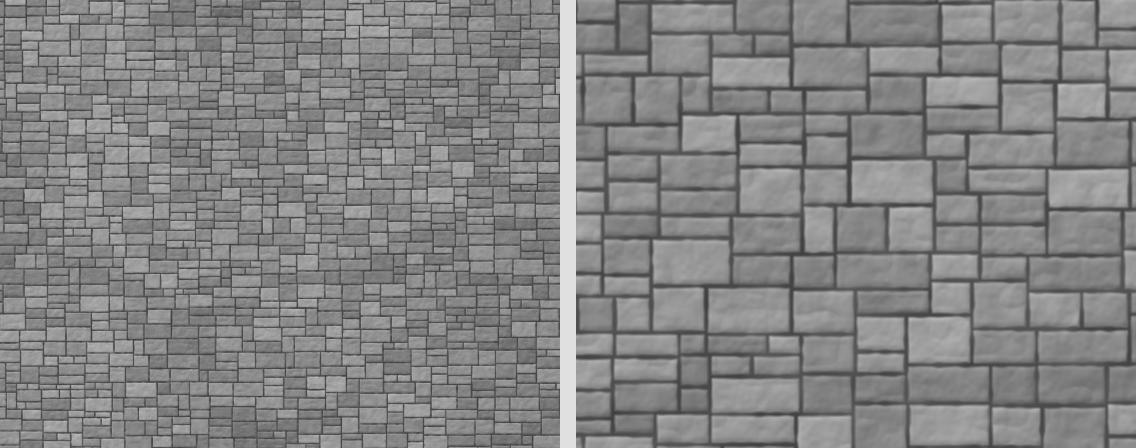
Left, the full canvas; right, a detail of the centre.
This texture is drawn by a WebGL 1 fragment shader. Its source:

```glsl
precision highp float;
// Grey ashlar wall: rough stones of mixed size locked together without courses.
// A pinwheel grid with random joint offsets gives the rectangles, large ones are
// split again, and embossed noise lights the split faces from the upper left.
uniform vec2 u_resolution;

const vec2 CELL = vec2(0.048, 0.0303);   // mean stone size, in canvas heights

float hash(vec2 p) {
  vec3 q = fract(vec3(p.xyx) * 0.1031);
  q += dot(q, q.yzx + 33.33);
  return fract((q.x + q.y) * q.z);
}

float noise(vec2 p) {
  vec2 i = floor(p), f = fract(p);
  f = f * f * (3.0 - 2.0 * f);
  return mix(mix(hash(i), hash(i + vec2(1.0, 0.0)), f.x),
             mix(hash(i + vec2(0.0, 1.0)), hash(i + vec2(1.0, 1.0)), f.x), f.y);
}

// Chipped rock height: broad ridged lumps with finer grain
float rockHeight(vec2 p) {
  float lumps = abs(noise(p * vec2(55.0, 75.0)) - 0.5) * 1.5;
  float chips = noise(p * mat2(105.0, 60.0, -60.0, 105.0));
  return lumps + 0.55 * chips + 0.3 * noise(p * 260.0);
}

// Offset of the joint that runs through a grid vertex
float jointOffset(vec2 vertex) {
  return (hash(vertex + 71.0) - 0.5) * 0.66;
}

// Rectangle of a grid cell: xy is its low corner, zw its high corner
vec4 cellRect(vec2 c) {
  float a = jointOffset(c);
  float b = jointOffset(c + vec2(1.0, 0.0));
  float d = jointOffset(c + vec2(0.0, 1.0));
  float e = jointOffset(c + 1.0);
  vec4 offsets = mod(c.x + c.y, 2.0) < 0.5 ? vec4(d, a, b, e) : vec4(a, b, e, d);
  return vec4(c, c + 1.0) + offsets;
}

// Finds the stone that holds p and a number pair naming it
vec4 findStone(vec2 p, out vec2 id) {
  vec4 stone = vec4(floor(p), floor(p) + 1.0);
  id = floor(p);
  for (int j = -1; j <= 1; j++) {
    for (int i = -1; i <= 1; i++) {
      vec2 c = floor(p) + vec2(float(i), float(j));
      vec4 r = cellRect(c);
      if (all(greaterThanEqual(p, r.xy)) && all(lessThan(p, r.zw))) {
        stone = r;
        id = c;
      }
    }
  }
  // Split tall stones into two layers, then long ones side by side
  vec2 size = stone.zw - stone.xy;
  if (size.y > 1.28) {
    float cut = mix(stone.y, stone.w, 0.36 + 0.28 * hash(id + 13.0));
    if (p.y < cut) stone.w = cut; else { stone.y = cut; id.y += 211.0; }
  }
  size = stone.zw - stone.xy;
  if (size.x > 1.5 || size.x > 2.1 * size.y) {
    float cut = mix(stone.x, stone.z, 0.34 + 0.32 * hash(id + 29.0));
    if (p.x < cut) stone.z = cut; else { stone.x = cut; id.x += 307.0; }
  }
  return stone;
}

void main() {
  vec2 uv = gl_FragCoord.xy / u_resolution.y;
  float aspect = u_resolution.x / u_resolution.y;
  float pixel = 1.0 / u_resolution.y;

  vec2 id;
  vec4 stone = findStone(uv / CELL + 40.0, id);
  vec2 low = (stone.xy - 40.0) * CELL, high = (stone.zw - 40.0) * CELL;
  vec2 center = 0.5 * (low + high), halfSize = 0.5 * (high - low);

  // Depth inside a stone with rounded corners and a ragged outline
  float corner = 0.0025;
  vec2 q = abs(uv - center) - halfSize + corner;
  float depth = corner - length(max(q, 0.0)) - min(max(q.x, q.y), 0.0);
  depth += (noise(uv * 150.0) - 0.5) * 0.0013;

  // Stone tone: random per stone over broad lighter and darker zones
  float tone = 0.553 + (hash(id + 5.0) - 0.5) * 0.14;
  tone += 0.028 * cos((center.x / aspect - 0.15) * 12.566);
  tone += 0.07 * (noise(center * 5.0 + 9.0) - 0.5);

  // Relief lit from the upper left, shifted so that each stone differs
  vec2 light = vec2(-0.5, 0.86);
  vec2 rock = uv + vec2(hash(id + 3.0), hash(id + 8.0)) * 7.0;
  float slope = rockHeight(rock) - rockHeight(rock + light * 0.0026);
  tone += 0.13 * slope + 0.05 * (noise(rock * 95.0) - 0.5);

  // Bevel: bright upper and left rims, shaded lower and right rims
  vec2 fromLow = uv - low, fromHigh = high - uv;
  tone += 0.055 * (1.0 - smoothstep(0.002, 0.0062, fromHigh.y));
  tone += 0.025 * (1.0 - smoothstep(0.002, 0.0055, fromLow.x));
  tone -= 0.07 * (1.0 - smoothstep(0.002, 0.0065, fromLow.y));
  tone -= 0.035 * (1.0 - smoothstep(0.002, 0.0055, fromHigh.x));

  // Dark recessed joints
  float joint = 0.30 + 0.10 * (noise(uv * 45.0) - 0.5);
  float soft = max(0.0015, 0.6 * pixel);
  float face = smoothstep(0.0015 - soft, 0.0015 + soft, depth);
  gl_FragColor = vec4(vec3(mix(joint, tone, face)), 1.0);
}
```
